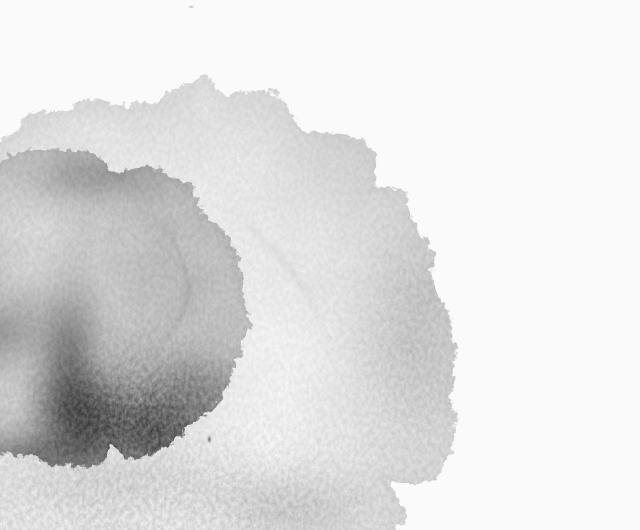
This background is drawn by a Shadertoy shader. Its source:

```glsl
#define PAPER 0.982
#define OUTER_TONE 0.880
#define INNER_TONE 0.745
#define OUTER_CENTER vec2(0.314, 0.324)
#define INNER_CENTER vec2(0.165, 0.418)
#define OUTER_RADIUS 0.520
#define INNER_RADIUS 0.299
#define OUTER_ROUGHNESS 0.026
#define INNER_ROUGHNESS 0.016
#define CRUMBLE 0.014
#define EDGE_SCALE 22.0
#define GRAIN_SCALE 125.0

vec2 gradientAt(vec2 cell) {
    float n = dot(cell, vec2(127.1, 311.7));
    float angle = 6.2832 * fract(sin(n) * 43758.5);
    return vec2(cos(angle), sin(angle));
}

float gradientNoise(vec2 p) {
    vec2 i = floor(p), f = p - i;
    vec2 u = f * f * f * (f * (f * 6.0 - 15.0) + 10.0);
    vec2 e = vec2(0.0, 1.0);
    float low = mix(dot(gradientAt(i), f), dot(gradientAt(i + e.yx), f - e.yx), u.x);
    float high = mix(dot(gradientAt(i + e), f - e), dot(gradientAt(i + 1.0), f - 1.0), u.x);
    return mix(low, high, u.y);
}

float fbm(vec2 p) {
    float sum = 0.0, weight = 0.6;
    for (int i = 0; i < 4; i++) {
        sum += weight * gradientNoise(p);
        p = mat2(1.6, 1.2, -1.2, 1.6) * p + 7.3;
        weight *= 0.55;
    }
    return sum;
}

// Soft elliptical stain
float stain(vec2 p, vec2 center, vec2 size) {
    vec2 q = (p - center) / size;
    return exp(-dot(q, q));
}

// Bump in a radius around one angle
float lobe(float angle, float at, float width, float height) {
    float q = (angle - at) / width;
    return height * exp(-q * q);
}

// Ragged outline with small crumbs
float ragged(vec2 p, float roughness) {
    return roughness * fbm(p * EDGE_SCALE) + CRUMBLE * fbm(p * EDGE_SCALE * 3.3 + 5.0);
}

// Depth inside each wash; positive is inside
float outerDepth(vec2 p) {
    vec2 q = p - OUTER_CENTER;
    float a = atan(q.y, q.x);
    float r = OUTER_RADIUS + 0.022 * cos(a + 0.15);
    r += lobe(a, 2.12, 0.16, 0.018) + lobe(a, 1.68, 0.14, -0.030);
    r += lobe(a, 1.43, 0.035, 0.018) + lobe(a, 1.20, 0.06, 0.013);
    r += lobe(a, 1.03, 0.06, -0.020) + lobe(a, 0.83, 0.06, 0.026);
    r += lobe(a, 0.69, 0.04, -0.018) + lobe(a, 0.61, 0.05, 0.010);
    r += lobe(a, 0.27, 0.07, -0.014) + lobe(a, -0.30, 0.16, 0.020);
    r += lobe(a, -0.51, 0.040, -0.060);
    return r - length(q) + ragged(p, OUTER_ROUGHNESS);
}

float innerDepth(vec2 p) {
    vec2 q = p - INNER_CENTER;
    float a = atan(q.y, q.x);
    float r = INNER_RADIUS;
    r += lobe(a, 2.05, 0.28, 0.026) + lobe(a, 1.34, 0.15, -0.034);
    r += lobe(a, 0.65, 0.15, -0.014) + lobe(a, -0.10, 0.07, 0.014);
    r += lobe(a, -1.39, 0.05, -0.036) + lobe(a, -2.20, 0.20, 0.025);
    return r - length(q) + ragged(p + 1.7, INNER_ROUGHNESS);
}

float outerShade(vec2 p, float depth, float grain, float cloud) {
    float tone = OUTER_TONE + 0.035 * cloud;
    tone += 0.055 * stain(p, vec2(0.52, 0.26), vec2(0.14, 0.20));
    tone += 0.040 * stain(p, vec2(0.40, 0.60), vec2(0.22, 0.14));
    tone -= 0.100 * stain(p, vec2(0.78, 0.37), vec2(0.10, 0.23));
    tone -= 0.040 * stain(p, vec2(0.62, 0.69), vec2(0.16, 0.12));
    tone -= 0.110 * stain(p, vec2(0.55, 0.04), vec2(0.12, 0.07));
    tone -= 0.060 * stain(p, vec2(0.22, 0.09), vec2(0.18, 0.06));
    tone -= 0.045 * exp(-max(depth, 0.0) / 0.035);
    // Faint dried tide line
    float tide = length(p - vec2(0.157, 0.18)) - 0.50 + 0.025 * cloud;
    tone -= 0.035 * exp(-pow(tide / 0.010, 2.0)) * stain(p, vec2(0.53, 0.50), vec2(0.13));
    float coarse = stain(p, vec2(0.30, 0.05), vec2(0.45, 0.13));
    coarse += 0.5 * stain(p, vec2(0.79, 0.35), vec2(0.12, 0.22));
    return tone + grain * (0.065 + 0.110 * coarse);
}

float innerShade(vec2 p, float depth, float grain, float cloud) {
    float tone = INNER_TONE + 0.070 * cloud;
    tone += 0.100 * stain(p, vec2(0.07, 0.53), vec2(0.11, 0.12));
    tone += 0.070 * stain(p, vec2(0.03, 0.28), vec2(0.06, 0.08));
    tone -= 0.150 * stain(p, vec2(0.19, 0.665), vec2(0.12, 0.045));
    tone -= 0.150 * stain(p, vec2(0.00, 0.37), vec2(0.065, 0.07));
    tone -= 0.220 * stain(p, vec2(0.130, 0.34), vec2(0.050, 0.12));
    tone -= 0.290 * stain(p, vec2(0.15, 0.22), vec2(0.08, 0.08));
    tone -= 0.370 * stain(p, vec2(0.29, 0.19), vec2(0.12, 0.08));
    tone -= 0.130 * stain(p, vec2(0.37, 0.28), vec2(0.08, 0.06));
    tone -= 0.200 * stain(p, vec2(0.06, 0.14), vec2(0.14, 0.045));
    tone -= 0.060 * exp(-max(depth, 0.0) / 0.010);
    // Curved drying line
    float tide = length(p - vec2(0.19, 0.46)) - 0.158 + 0.025 * cloud;
    tone -= 0.045 * exp(-pow(tide / 0.007, 2.0)) * stain(p, vec2(0.34, 0.46), vec2(0.09, 0.14));
    float coarse = stain(p, vec2(0.27, 0.22), vec2(0.17, 0.10));
    return tone + grain * (0.085 + 0.220 * coarse);
}

void mainImage(out vec4 fragColor, in vec2 fragCoord) {
    vec2 p = fragCoord / iResolution.y;
    float pixel = 1.0 / iResolution.y;
    // Slanted paper fibre and broad pigment clouds
    float grain = fbm(mat2(0.8, -0.6, 0.45, 0.6) * p * GRAIN_SCALE);
    float cloud = fbm(p * 7.0 + 3.0);
    // Layered washes
    float outer = outerDepth(p), inner = innerDepth(p);
    float tone = mix(PAPER, outerShade(p, outer, grain, cloud), smoothstep(-pixel, 1.5 * pixel, outer));
    tone = mix(tone, innerShade(p, inner, grain, cloud), smoothstep(-pixel, 1.5 * pixel, inner));
    // Stray flecks
    tone -= 0.45 * stain(p, vec2(0.395, 0.171), vec2(0.003, 0.005));
    tone -= 0.25 * stain(p, vec2(0.361, 0.987), vec2(0.004, 0.002));
    fragColor = vec4(vec3(clamp(tone, 0.0, 1.0)), 1.0);
}
```
